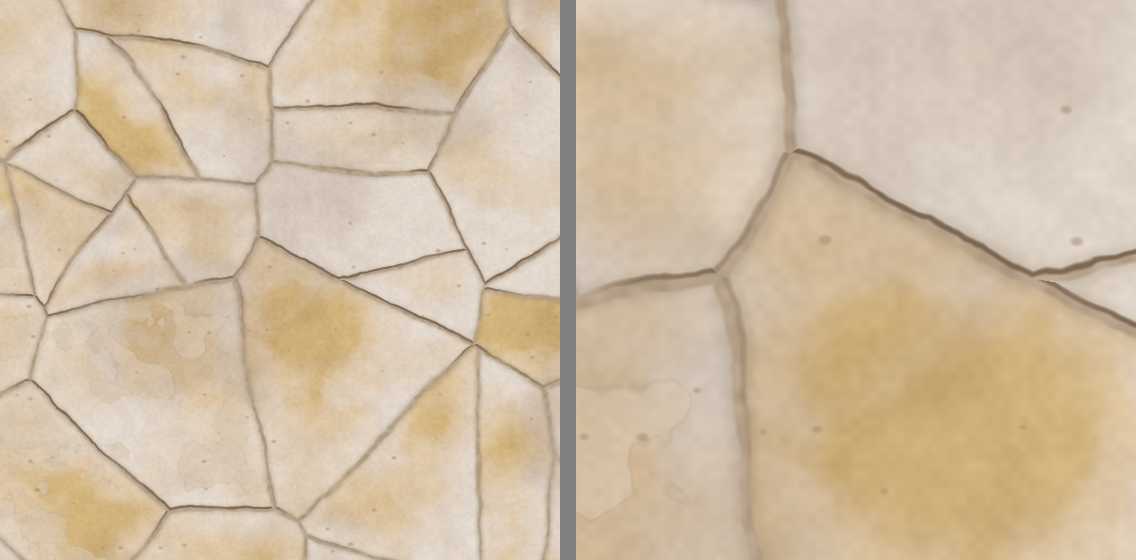
Left: the whole. Right: its middle third, enlarged.
Reproduce this texture procedurally as a WebGL 1 fragment shader.

```glsl
precision highp float;
// Crazy paving of pale sandstone slabs with thin sandy joints.
// Slabs are cells of a weighted Voronoi diagram, some split once more;
// layered value noise adds ochre stains, peeled patches, grain and pits.
uniform vec2 u_resolution;

float hash(vec2 p) {
  return fract(sin(dot(p, vec2(127.1, 311.7))) * 43758.5453);
}

vec2 hash2(vec2 p) {
  return vec2(hash(p), hash(p + 37.3));
}

float noise(vec2 p) {
  vec2 i = floor(p), f = fract(p);
  f = f * f * (3.0 - 2.0 * f);
  return mix(mix(hash(i), hash(i + vec2(1.0, 0.0)), f.x),
             mix(hash(i + vec2(0.0, 1.0)), hash(i + 1.0), f.x), f.y);
}

float fbm(vec2 p) {
  float sum = 0.0, amp = 0.533;
  for (int i = 0; i < 4; i++) {
    sum += amp * noise(p);
    p = mat2(0.8, 0.6, -0.6, 0.8) * p * 2.03 + 11.7;
    amp *= 0.5;
  }
  return sum;
}

// Slab centre in canvas units and its weight, which varies slab size
vec3 slabSite(vec2 cell) {
  vec2 centre = (cell + 0.1 + 0.8 * hash2(cell)) * vec2(0.36, 0.27);
  return vec3(centre, 0.022 * hash(cell + 71.9));
}

// Returns distance to the joint, how far its edge faces the shade, slab id
vec3 slabs(vec2 p) {
  vec2 home = floor(p / vec2(0.36, 0.27)), nearest = home;
  vec3 own = vec3(0.0);
  float best = 1e3;
  for (int y = -2; y <= 2; y++) {
    for (int x = -2; x <= 2; x++) {
      vec2 cell = home + vec2(x, y);
      vec3 s = slabSite(cell);
      float power = dot(p - s.xy, p - s.xy) - s.z;
      if (power < best) { best = power; own = s; nearest = cell; }
    }
  }
  vec2 shade = vec2(-0.45, -0.89);
  float edge = 1e3, facing = 0.0, id = hash(nearest + 5.3);
  for (int y = -3; y <= 3; y++) {
    for (int x = -3; x <= 3; x++) {
      vec3 s = slabSite(home + vec2(x, y));
      vec2 across = s.xy - own.xy;
      float gap = length(across);
      if (gap > 0.001) {
        float power = dot(p - s.xy, p - s.xy) - s.z;
        float d = (power - best) / (2.0 * gap);
        if (d < edge) { edge = d; facing = dot(across / gap, shade); }
      }
    }
  }
  // Some slabs are cut in two by a straight joint
  if (hash(nearest + 19.1) < 0.3) {
    float angle = 6.283 * hash(nearest + 43.7);
    vec2 normal = vec2(cos(angle), sin(angle));
    float cut = dot(p - own.xy, normal) - 0.05 * hash(nearest + 3.1);
    if (abs(cut) < edge) { edge = abs(cut); facing = -sign(cut) * dot(normal, shade); }
    if (cut > 0.0) id = fract(id + 0.437);
  }
  return vec3(edge, facing, id);
}

// Sparse small pits in the stone face
float pits(vec2 p, float soft) {
  vec2 cell = floor(p * 26.0);
  vec2 centre = (cell + 0.2 + 0.6 * hash2(cell + 8.0)) / 26.0;
  float radius = 0.001 + 0.0025 * hash(cell + 51.0);
  float d = length((p - centre) * vec2(0.8, 1.1));
  return step(0.88, hash(cell + 90.0)) * (1.0 - smoothstep(radius - soft, radius + soft, d));
}

void main() {
  vec2 uv = gl_FragCoord.xy / min(u_resolution.x, u_resolution.y);
  float soft = 0.0012 + 0.7 / min(u_resolution.x, u_resolution.y);

  // Tilt the layout and roughen its edges
  vec2 p = mat2(0.94, -0.34, 0.34, 0.94) * uv + vec2(2.37, 1.64);
  p += 0.024 * (vec2(noise(uv * 6.0), noise(uv * 6.0 + 40.0)) - 0.5);
  p += 0.009 * (vec2(fbm(uv * 30.0), fbm(uv * 30.0 + 70.0)) - 0.5);
  vec3 slab = slabs(p);
  float edge = slab.x, id = slab.z;

  // Stone face: pale rim, cream body, ochre clouds
  vec2 q = uv + 17.0 * vec2(id, fract(id * 7.3));
  float cloud = fbm(q * vec2(4.0, 5.4) + 0.9 * fbm(q * 7.0));
  float stain = cloud + 0.16 * (fract(id * 13.7) - 0.5) + 0.12 * smoothstep(0.0, 0.08, edge) - 0.045;
  stain += 0.1 * (fbm(q * 26.0) - 0.5);
  vec3 color = mix(vec3(0.888, 0.845, 0.80), vec3(0.872, 0.805, 0.725), smoothstep(0.33, 0.53, stain));
  color = mix(color, vec3(0.865, 0.775, 0.645), smoothstep(0.49, 0.64, stain));
  color = mix(color, vec3(0.825, 0.705, 0.49), smoothstep(0.62, 0.80, stain));

  // Faint weathering darkens broad areas
  color *= 1.0 - vec3(0.07, 0.085, 0.10) * smoothstep(0.5, 0.75, fbm(uv * 5.0 + 31.0));

  // Peeled layers with crisp outlines on a few slabs
  float flake = fbm(q * 13.0) - 0.55;
  float peeled = step(0.76, fract(id * 29.3)) * smoothstep(0.006, 0.03, edge);
  color = mix(color, vec3(0.84, 0.77, 0.68), 0.6 * peeled * smoothstep(-0.012, 0.012, flake));
  color -= 0.03 * peeled * (1.0 - smoothstep(0.0, 0.018, abs(flake)));

  // Grain, mottling and pits
  color += 0.032 * (noise(uv * 190.0) - 0.5) + 0.05 * (fbm(uv * 44.0) - 0.5);
  color = mix(color, vec3(0.62, 0.52, 0.42), 0.5 * pits(uv, soft));
  color *= 1.0 - vec3(0.08, 0.09, 0.11) * (1.0 - smoothstep(0.002, 0.013, edge));

  // Sandy joint of uneven width, fading into the stone
  float halfWidth = 0.0012 + 0.0046 * fbm(uv * 12.0 + 25.0);
  vec3 sand = vec3(0.70, 0.62, 0.525) + 0.10 * (noise(uv * 130.0) - 0.5);
  float joint = 1.0 - smoothstep(halfWidth - soft, halfWidth + soft, edge);
  color = mix(color, sand, joint * (0.75 + 0.25 * noise(uv * 22.0)));

  // Broken dark line beneath the shading slab
  float line = 1.0 - smoothstep(0.0004, 0.0012 + soft, abs(edge - halfWidth + 0.0005));
  float depth = smoothstep(0.0, 0.8, slab.y) * smoothstep(0.2, 0.8, noise(uv * 13.0));
  color = mix(color, vec3(0.43, 0.34, 0.26), 0.8 * line * depth);

  gl_FragColor = vec4(color, 1.0);
}
```
